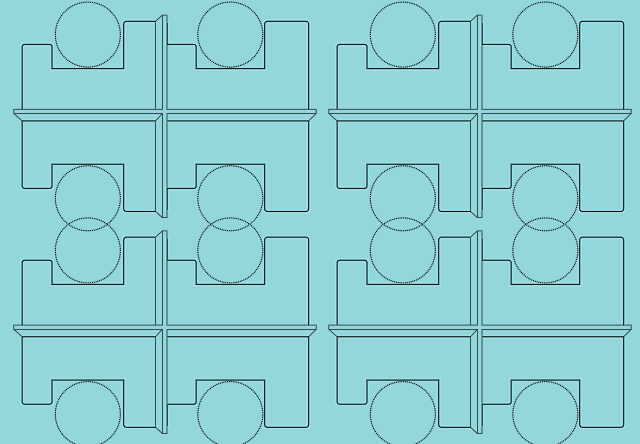
Reproduce this pattern procedurally as a Shadertoy shader.

```glsl
const float CANVAS_WIDTH = 768.0;
const vec2 PITCH = vec2(378.0, -259.0);
const vec2 FIRST_JUNCTION = vec2(197.6, 399.2);
const vec3 PAPER = vec3(0.58, 0.845, 0.86);
const vec3 RIM = vec3(0.62, 0.89, 0.91);
const vec3 INK = vec3(0.0, 0.02, 0.03);
const float HEAVY = 1.25;
const float THIN = 0.8;

// Exact box-filtered coverage of a line at distance d
float stroke(float d, float width, float pixel) {
    float h = 0.5 * width;
    return clamp(0.5 + (h - d) / pixel, 0.0, 1.0)
         - clamp(0.5 - (h + d) / pixel, 0.0, 1.0);
}

float segment(vec2 p, vec2 a, vec2 b) {
    vec2 ab = b - a;
    vec2 ap = p - a;
    return length(ap - ab * clamp(dot(ap, ab) / dot(ab, ab), 0.0, 1.0));
}

// Signed distance to a rounded box given by opposite corners
float roundBox(vec2 p, vec2 lo, vec2 hi, float r) {
    vec2 q = abs(p - 0.5 * (lo + hi)) - 0.5 * (hi - lo) + r;
    return length(max(q, 0.0)) + min(max(q.x, q.y), 0.0) - r;
}

// Notched desk: low tab, recessed body and tall wing
float desk(vec2 q, vec2 tab, vec2 wing) {
    float d = roundBox(q, vec2(tab.x, -40.0), vec2(tab.y, 86.4), 3.0);
    d = min(d, roundBox(q, vec2(tab.x, -40.0), vec2(wing.y, 57.4), 0.0));
    return min(d, roundBox(q, vec2(wing.x, -40.0), vec2(wing.y, 114.1), 3.5));
}

float deskOutlines(vec2 p, vec2 q) {
    float left = abs(desk(q, vec2(-171.0, -135.2), vec2(-49.2, 20.0)));
    float right = abs(desk(q, vec2(-25.0, 37.8), vec2(120.0, 172.8)));
    float d = min(max(left, p.x + 11.0), max(right, 3.0 - p.x));
    d = max(d, 7.0 - abs(p.y + 4.5));
    // Front edges and the short wall beside the right desk
    d = min(d, segment(p, vec2(-171.0, -11.5), vec2(-11.0, -11.5)));
    d = min(d, segment(p, vec2(3.0, -11.5), vec2(173.0, -11.5)));
    return min(d, segment(q, vec2(3.0, 86.4), vec2(3.0, 112.0)));
}

// Crossed partitions with bevelled sides
float partitionLines(vec2 p) {
    float upright = roundBox(p, vec2(-2.8, -127.5), vec2(2.8, 115.5), 0.0);
    float beam = roundBox(p, vec2(-181.0, -2.6), vec2(181.8, 2.5), 0.0);
    float d = abs(min(upright, beam));
    d = min(d, segment(p, vec2(-181.0, -2.6), vec2(-171.0, -11.5)));
    d = min(d, segment(p, vec2(181.8, -2.6), vec2(172.8, -11.5)));
    d = min(d, segment(p, vec2(-11.0, -11.5), vec2(-2.8, -2.6)));
    d = min(d, segment(p, vec2(-2.8, 115.5), vec2(-11.0, 108.0)));
    d = min(d, segment(p, vec2(-2.8, -127.5), vec2(-11.0, -120.2)));
    d = min(d, segment(p, vec2(-11.0, 2.5), vec2(-11.0, 108.0)));
    return min(d, segment(p, vec2(-11.0, -11.5), vec2(-11.0, -120.2)));
}

float dottedCircle(vec2 p, float radius, float pixel) {
    float dots = 0.6 + 0.4 * cos(atan(p.y, p.x) * 110.0);
    return dots * stroke(abs(length(p) - radius), 1.3, pixel);
}

void mainImage(out vec4 fragColor, in vec2 fragCoord) {
    float pixel = CANVAS_WIDTH / iResolution.x;
    vec2 canvas = fragCoord * pixel;
    float ink = 0.0;
    float nearest = 1000.0;

    // Two columns and two rows; neighbouring circles overlap
    for (int row = 0; row < 2; row++) {
        for (int column = 0; column < 2; column++) {
            vec2 p = canvas - FIRST_JUNCTION - PITCH * vec2(column, row);
            vec2 q = vec2(p.x, abs(p.y + 6.1));
            float outline = deskOutlines(p, q);
            nearest = min(nearest, outline);
            ink = max(ink, stroke(outline, HEAVY, pixel));
            ink = max(ink, stroke(partitionLines(p), THIN, pixel));
            // Unfolded centres let circles cross the row boundary
            for (int side = 0; side < 4; side++) {
                float x = side % 2 == 0 ? -92.2 : 78.8;
                float y = side < 2 ? 92.1 : -104.3;
                ink = max(ink, dottedCircle(p - vec2(x, y), 39.0, pixel));
            }
        }
    }

    // Pale rim beside the heavy outlines
    float rim = smoothstep(0.8, 1.5, nearest) * (1.0 - smoothstep(2.0, 2.9, nearest));
    vec3 color = mix(PAPER, RIM, rim);
    fragColor = vec4(mix(color, INK, ink), 1.0);
}
```
